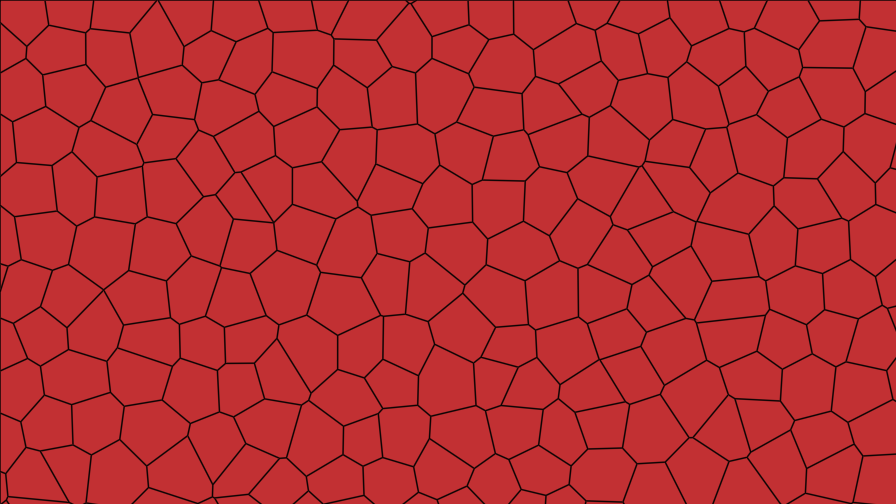
This pattern is drawn by a Shadertoy shader. Its source:

```glsl
// Red irregular cells split by thin black lines: a staggered, jittered Voronoi mosaic.

#define CELL_SIZE vec2(0.102, 0.094)   // mean cell pitch, in canvas heights
#define JITTER 0.66                    // 0 = even honeycomb, 1 = very irregular
#define LINE_WIDTH 0.0028              // in canvas heights
#define EDGE_SOFTNESS 0.8              // antialias radius, in pixels
#define CELL_COLOR vec3(0.76, 0.19, 0.20)
#define LINE_COLOR vec3(0.0)

vec2 hash2(vec2 p) {
    vec3 q = fract(p.xyx * vec3(0.1031, 0.1030, 0.0973));
    q += dot(q, q.yzx + 33.33);
    return fract((q.xx + q.yz) * q.zy);
}

// Centre of a cell: every other row is shifted by half a pitch.
vec2 cellSite(vec2 id) {
    vec2 stagger = vec2(0.5 * mod(id.y, 2.0), 0.0);
    return (id + stagger + 0.5 + JITTER * (hash2(id + 40.0) - 0.5)) * CELL_SIZE;
}

// Distance from p to the nearest border between two cells.
float borderDistance(vec2 p) {
    vec2 home = floor(p / CELL_SIZE);
    vec2 nearestId = home;
    vec2 toNearest = vec2(0.0);
    float best = 1e3;

    // Find the closest site
    for (int j = -2; j <= 2; j++)
    for (int i = -2; i <= 2; i++) {
        vec2 id = home + vec2(i, j);
        vec2 toSite = cellSite(id) - p;
        float d = dot(toSite, toSite);
        if (d < best) {
            best = d;
            nearestId = id;
            toNearest = toSite;
        }
    }

    // Measure to the bisectors with its neighbours
    float border = 1e3;
    for (int j = -2; j <= 2; j++)
    for (int i = -2; i <= 2; i++) {
        if (i == 0 && j == 0) continue;
        vec2 toSite = cellSite(nearestId + vec2(i, j)) - p;
        border = min(border, dot(0.5 * (toNearest + toSite), normalize(toSite - toNearest)));
    }
    return border;
}

// Soft line coverage that keeps its total ink when thinner than a pixel.
float lineCoverage(float dist, float pixel) {
    float halfWidth = 0.5 * LINE_WIDTH;
    float inner = max(halfWidth - EDGE_SOFTNESS * pixel, 0.0);
    float outer = halfWidth + EDGE_SOFTNESS * pixel;
    float peak = min(1.0, LINE_WIDTH / (inner + outer));
    return peak * (1.0 - smoothstep(inner, outer, dist));
}

void mainImage(out vec4 fragColor, in vec2 fragCoord) {
    float pixel = 1.0 / iResolution.y;
    vec2 p = fragCoord * pixel;

    // Cell borders, plus the outline along the left and top sides
    float dist = min(borderDistance(p), min(p.x, 1.0 - p.y));
    fragColor = vec4(mix(CELL_COLOR, LINE_COLOR, lineCoverage(dist, pixel)), 1.0);
}
```
